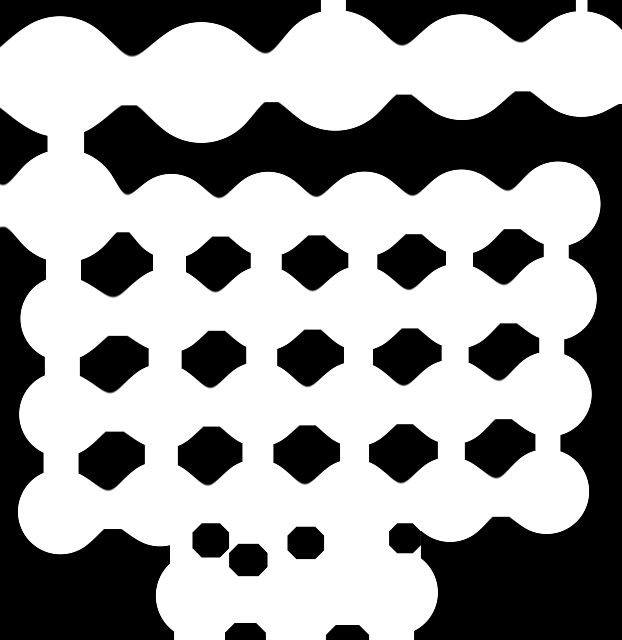
Reproduce this pattern procedurally as a Shadertoy shader.

```glsl
// A white net of fused beads on black: a chain of large beads above a
// slightly warped lattice of smaller ones, with a pierced foot below.
// Circles are bridged by smooth unions sideways and by straight necks downward.

float disc(vec2 p, vec2 centre, float radius) {
    return length(p - centre) - radius;
}

// Box given by two opposite corners.
float box(vec2 p, vec2 low, vec2 high) {
    vec2 q = abs(p - 0.5 * (low + high)) - 0.5 * (high - low);
    return length(max(q, 0.0)) + min(max(q.x, q.y), 0.0);
}

float smoothUnion(float a, float b, float k) {
    float h = max(k - abs(a - b), 0.0) / k;
    return min(a, b) - 0.25 * h * h * k;
}

// Two beads (xy centre, z radius): rounded valley above, flat bar below.
float bridge(vec2 p, vec3 a, vec3 b, float valley, float bar) {
    float reach = length(vec2(0.5 * distance(a.xy, b.xy), valley));
    float k = max(4.0 * (reach - 0.5 * (a.z + b.z)), 1.0);
    float d = smoothUnion(disc(p, a.xy, a.z), disc(p, b.xy, b.z), k);
    float y = 0.5 * (a.y + b.y);
    return min(d, box(p, vec2(a.x, y - 8.0), vec2(b.x, y + bar)));
}

// Vertical neck joining two beads.
float neck(vec2 p, vec2 a, vec2 b, float halfWidth) {
    float x = 0.5 * (a.x + b.x);
    return box(p, vec2(x - halfWidth, a.y), vec2(x + halfWidth, b.y));
}

// Large beads shrink and close up toward the right.
vec3 chainBead(float i) {
    float y = 92.0 - 3.8 * i;
    if (i == 1.0) y = 99.0;
    if (i == 5.0) y = 111.0;
    return vec3(72.0 + 174.0 * i - 4.4 * i * i, y, i < 3.0 ? 72.5 : 63.5);
}

// Small beads: columns drift left and rows follow a gentle cubic.
vec3 latticeBead(float i, float j) {
    if (i == 0.0 && j == 0.0) return vec3(77.0, 247.0, 68.0);
    float bend = i - 2.5;
    float x = 90.0 + 116.0 * i - 14.0 * smoothstep(-0.3, 3.0, j);
    if (i == 0.0) x = 77.0 - 1.5 * j;
    float y = 257.0 + 112.0 * j + j * j - 0.78 * bend * bend * bend;
    return vec3(x, y, 51.0);
}

float chain(vec2 p) {
    float d = 1e4;
    for (float i = -1.0; i < 5.0; i++)
        d = min(d, bridge(p, chainBead(i), chainBead(i + 1.0), 28.0, 31.0));
    // Stems to the top edge and down to the lattice
    d = min(d, neck(p, vec2(400, -20), vec2(400, 60), 15.0));
    d = min(d, neck(p, vec2(698, -20), vec2(698, 60), 7.0));
    return min(d, neck(p, vec2(79, 92), vec2(79, 247), 22.0));
}

float lattice(vec2 p) {
    vec3 corner = latticeBead(0.0, 0.0);
    float d = bridge(p, vec3(-70, 247, 68), corner, 25.0, 25.0);
    for (float j = 0.0; j < 4.0; j++) {
        for (float i = 0.0; i < 6.0; i++) {
            vec3 bead = latticeBead(i, j);
            if (i < 5.0)
                d = min(d, bridge(p, bead, latticeBead(i + 1.0, j), 21.0, 25.5));
            if (j < 3.0)
                d = min(d, neck(p, bead.xy, latticeBead(i, j + 1.0).xy, 21.0 - 1.2 * i));
        }
    }
    return d;
}

float foot(vec2 p) {
    float d = min(disc(p, vec2(240, 715), 53.0), disc(p, vec2(474, 711), 51.5));
    d = min(d, box(p, vec2(204, 605), vec2(505, 690)));
    return min(d, box(p, vec2(209, 680), vec2(497, 800)));
}

// Chamfered openings: xy centre, zw half size.
float openings(vec2 p) {
    vec4 holes[6] = vec4[6](
        vec4(253, 648.5, 22, 20.5), vec4(298, 672, 23, 19.5),
        vec4(367, 651.5, 22, 19.5), vec4(486, 646, 19, 18),
        vec4(294.5, 768, 24.5, 20.5), vec4(417, 770, 26, 20));
    float d = 1e4;
    for (int i = 0; i < 6; i++) {
        vec2 q = abs(p - holes[i].xy), size = holes[i].zw;
        float chamfer = (q.x + q.y - 0.74 * (size.x + size.y)) * 0.707;
        d = min(d, max(max(q.x - size.x, q.y - size.y), chamfer));
    }
    return d;
}

void mainImage(out vec4 fragColor, in vec2 fragCoord) {
    // Canvas is 768 units high, measured downward from the top
    float unit = 768.0 / iResolution.y;
    vec2 p = vec2(fragCoord.x, iResolution.y - fragCoord.y) * unit;
    float d = min(chain(p), min(lattice(p), foot(p)));
    d = max(d, -openings(p));
    float white = 1.0 - smoothstep(-0.5 * unit, 0.5 * unit, d);
    fragColor = vec4(vec3(white), 1.0);
}
```
